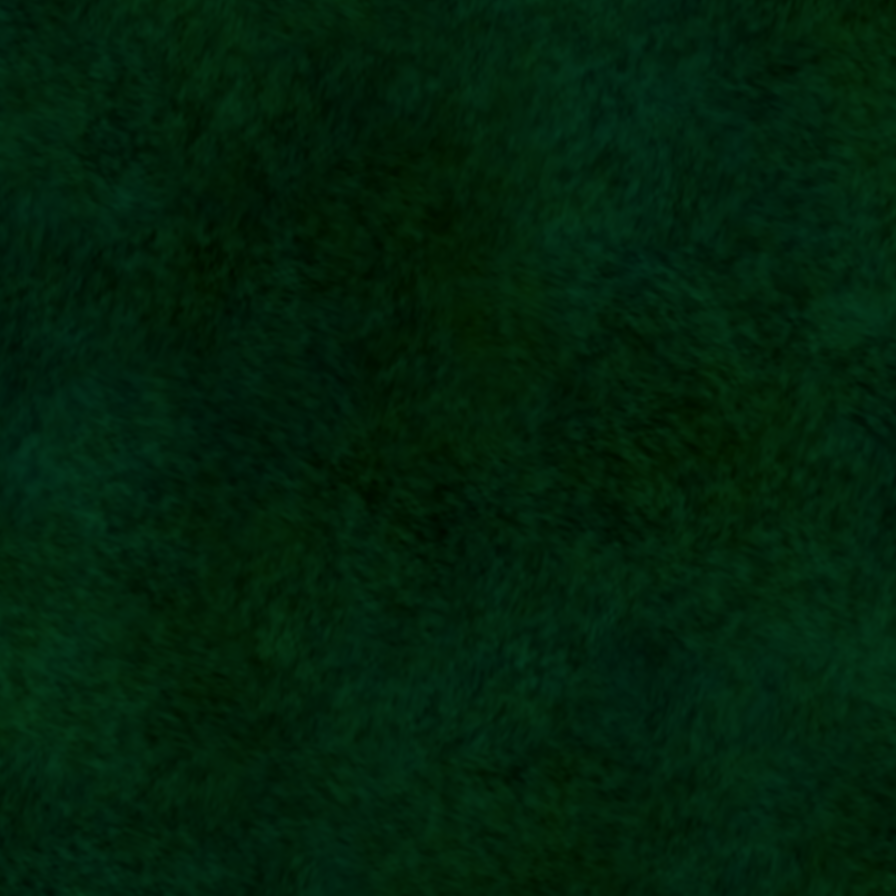
Reproduce this texture procedurally as a WebGL 2 fragment shader.

```glsl
#version 300 es
precision highp float;
// Dark green mottled suede with soft clouds and a fine brushed nap.

uniform vec2 u_resolution;
out vec4 outColor;

float hash(vec2 cell) {
    vec3 q = fract(cell.xyx * vec3(0.1031, 0.1030, 0.0973));
    q += dot(q, q.yzx + 33.33);
    return fract((q.x + q.y) * q.z);
}

float valueNoise(vec2 p) {
    vec2 cell = floor(p);
    vec2 f = fract(p);
    f = f * f * (3.0 - 2.0 * f);
    float low = mix(hash(cell), hash(cell + vec2(1.0, 0.0)), f.x);
    float high = mix(hash(cell + vec2(0.0, 1.0)), hash(cell + vec2(1.0, 1.0)), f.x);
    return mix(low, high, f.y);
}

mat2 rotation(float angle) {
    float c = cos(angle), s = sin(angle);
    return mat2(c, -s, s, c);
}

// Layered noise, centred on zero
float clouds(vec2 p) {
    float sum = 0.0, weight = 0.5;
    for (int octave = 0; octave < 5; octave++) {
        sum += weight * (valueNoise(p) - 0.5);
        p = rotation(0.65) * p * 2.03 + 17.3;
        weight *= 0.55;
    }
    return sum;
}

// Short soft fibres lying along one angle, centred on zero
float fibres(vec2 p, float angle) {
    vec2 q = rotation(angle) * p;
    float coarse = valueNoise(q * vec2(68.0, 108.0) + 31.0);
    float fine = valueNoise(rotation(0.3) * q * vec2(125.0, 195.0) + 77.0);
    return 0.55 * coarse + 0.45 * fine - 0.5;
}

void main() {
    vec2 uv = gl_FragCoord.xy / u_resolution.y;

    // Broad light and dark patches
    float patches = clouds(uv * 5.0 + 5.7);
    float mottling = clouds(uv * 22.0 + 41.0);

    // Nap whose direction drifts across the cloth
    vec2 bend = 0.012 * vec2(valueNoise(uv * 14.0 + 3.0), valueNoise(uv * 14.0 + 60.0));
    float lean = smoothstep(0.45, 0.65, valueNoise(uv * 9.0 + 23.0));
    float nap = mix(fibres(uv + bend, -0.65), fibres(uv + bend, 1.0), lean);
    nap *= 0.75 + 0.5 * valueNoise(uv * 7.0 + 90.0);

    // Green level, with a slow shift between leaf and teal
    float shade = 0.112 * patches + 0.045 * mottling + 0.112 * nap;
    float teal = clouds(uv * 4.0 + 71.0) + 0.45 * clouds(uv * 34.0 + 12.0);

    vec3 color = vec3(
        0.007 + 0.13 * shade - 0.012 * teal,
        0.136 + shade - 0.012 * teal,
        0.047 + 0.58 * shade + 0.065 * teal);

    outColor = vec4(clamp(color, 0.0, 1.0), 1.0);
}
```
